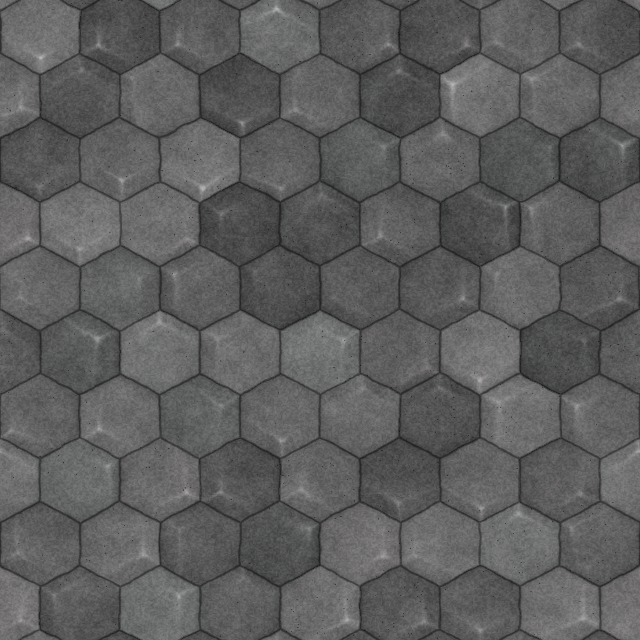
Write a WebGL 2 fragment shader that draws this texture.

```glsl
#version 300 es
// Weathered concrete hexagon tiles with chamfered corners, grain and pits.
precision highp float;

#define COLUMNS 8.0
#define ROWS 10.0
#define TONE_DARK 0.305
#define TONE_LIGHT 0.46
#define JOINT_WIDTH 0.011
#define JOINT_DARKNESS 0.36
#define EDGE_WOBBLE 0.022
#define RIDGE_WIDTH 0.034
#define RIDGE_GLOW 0.105
#define GRAIN 0.085
#define MOTTLE 0.11

uniform vec2 u_resolution;
out vec4 outColor;

const float ROW_PITCH = 0.8660254;

float hash(vec2 p) {
  vec3 q = fract(vec3(p.xyx) * 0.1031);
  q += dot(q, q.yzx + 33.33);
  return fract((q.x + q.y) * q.z);
}

// Value noise that wraps after the given period.
float noise(vec2 p, float period) {
  vec2 i = floor(p), f = fract(p);
  f = f * f * (3.0 - 2.0 * f);
  vec2 a = mod(i, period), b = mod(i + 1.0, period);
  return mix(mix(hash(a), hash(vec2(b.x, a.y)), f.x),
             mix(hash(vec2(a.x, b.y)), hash(b), f.x), f.y);
}

float fbm(vec2 p) {
  float sum = 0.0, gain = 0.5;
  for (int i = 0; i < 4; i++) {
    sum += gain * noise(p, 4096.0);
    p = p * 2.03 + 17.0;
    gain *= 0.5;
  }
  return sum;
}

// Offset from the centre of the nearest pointy-top hexagon.
vec2 hexLocal(vec2 p) {
  vec2 pitch = vec2(1.0, 2.0 * ROW_PITCH);
  vec2 a = p - pitch * floor(p / pitch + 0.5);
  vec2 b = p - pitch * (floor(p / pitch) + 0.5);
  return dot(a, a) < dot(b, b) ? a : b;
}

// Soft light along a ray that fades away from its start.
float ridge(vec2 p, vec2 dir, float fade) {
  float along = max(dot(p, dir), 0.0);
  float d = length(p - dir * along) / RIDGE_WIDTH;
  return (exp(-d * d) + 0.45 * exp(-d * 0.8)) * exp(-along * fade);
}

// Sparse round holes on a jittered grid.
float pits(vec2 p, float density) {
  vec2 cell = floor(p);
  float chance = hash(cell + 5.0);
  vec2 jitter = 0.3 + 0.4 * vec2(hash(cell + 31.0), hash(cell + 67.0));
  float radius = mix(0.12, 0.28, hash(cell + 91.0));
  float hole = 1.0 - smoothstep(radius * 0.5, radius + 0.12, length(fract(p) - jitter));
  return hole * step(chance, density);
}

void main() {
  vec2 uv = gl_FragCoord.xy / u_resolution;
  float pixel = COLUMNS / min(u_resolution.x, u_resolution.y);

  // Lattice with slightly chipped, uneven joints.
  vec2 grid = uv * vec2(COLUMNS, ROWS * ROW_PITCH) - vec2(0.0, 0.5 * ROW_PITCH);
  vec2 wobble = vec2(noise(uv * 56.0, 56.0), noise(uv * 56.0 + 23.0, 56.0)) - 0.5;
  wobble += 0.4 * (vec2(noise(uv * 160.0, 160.0), noise(uv * 160.0 + 71.0, 160.0)) - 0.5);
  vec2 warped = grid + EDGE_WOBBLE * wobble;
  vec2 p = hexLocal(warped);
  vec2 id = floor((warped - p) * vec2(2.0, 1.0 / ROW_PITCH) + 0.5);
  id = mod(id, vec2(2.0 * COLUMNS, ROWS));
  float edge = 0.5 - max(abs(p.x), 0.5 * abs(p.x) + ROW_PITCH * abs(p.y));

  // Random traits of this tile.
  float toneSeed = hash(id + 3.7), turnSeed = hash(id + 41.3);
  float sizeSeed = hash(id + 83.1), glowSeed = hash(id + 127.9);
  vec2 surface = p + id * 7.31 + 20.0;
  float tone = mix(TONE_DARK, TONE_LIGHT, 0.5 * (toneSeed + smoothstep(0.0, 1.0, toneSeed)));

  // Corner chamfer: three ridges meet in front of one vertex.
  float angle = radians(30.0 + 60.0 * floor(turnSeed * 6.0));
  vec2 axis = vec2(cos(angle), sin(angle));
  vec2 q = vec2(dot(p, axis), dot(p, vec2(-axis.y, axis.x)));
  q += 0.05 * (vec2(fbm(surface * 5.0), fbm(surface * 5.0 + 50.0)) - 0.47);
  vec2 r = q - vec2(mix(0.27, 0.42, sizeSeed), (glowSeed - 0.5) * 0.08);
  float side = r.y < 0.0 ? -1.0 : 1.0;
  float bend = radians(120.0 + 10.0 * side * (sizeSeed - 0.5));
  vec2 arm = vec2(cos(bend), side * sin(bend));
  float bevel = smoothstep(-0.02, 0.04, dot(r, vec2(abs(arm.y), -side * arm.x)));
  float light = ridge(r, vec2(1.0, 0.0), 3.0) + ridge(r, arm, mix(2.5, 6.0, hash(id + side)));
  light *= mix(0.35, 1.0, glowSeed) * mix(0.5, 1.3, fbm(surface * 9.0));
  tone += RIDGE_GLOW * light;
  tone += bevel * (0.012 * side * sign(axis.x + 0.1) - 0.012);
  tone += 0.05 * dot(p, axis) * (1.0 - bevel);

  // Stained, grainy surface.
  tone += MOTTLE * (fbm(surface * 4.0) - 0.47);
  tone += GRAIN * (noise(surface * 27.0, 4096.0) - 0.5) * 0.6;
  tone += GRAIN * (noise(surface * 58.0, 4096.0) - 0.5);
  float patches = smoothstep(0.4, 0.7, noise(surface * 4.0 + 9.0, 4096.0));
  float pitDensity = 0.004 + 0.05 * patches * smoothstep(0.4, 1.0, hash(id + 211.0));
  tone *= 1.0 - 0.45 * pits(surface * 30.0, pitDensity);

  // Shaded rim and thin dark joint.
  float rim = 0.5 + 0.5 * dot(normalize(p + 0.0001), vec2(cos(sizeSeed * 6.28), sin(sizeSeed * 6.28)));
  tone *= 1.0 - mix(0.06, 0.26, rim) * exp(-edge / 0.035);
  float joint = 1.0 - smoothstep(JOINT_WIDTH * 0.3, JOINT_WIDTH + pixel, edge);
  tone *= 1.0 - JOINT_DARKNESS * joint;

  vec3 tint = mix(vec3(0.99, 1.0, 1.0), vec3(1.01, 0.995, 0.995), turnSeed);
  outColor = vec4(clamp(tone * tint, 0.0, 1.0), 1.0);
}
```
